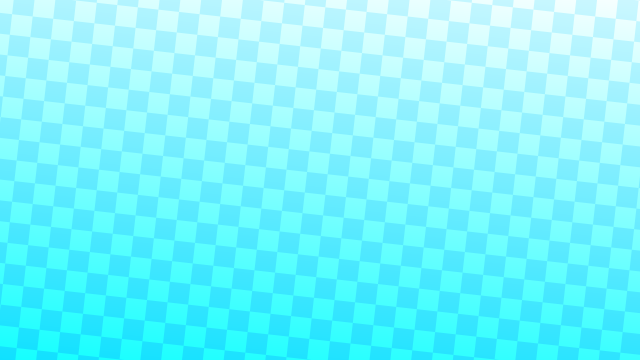
Reproduce this pattern procedurally as a Shadertoy shader.

```glsl
// A tilted checkerboard of pale and deeper cyan squares. The position is
// rotated into board axes; cell parity picks one of two colour ramps,
// which fade from cyan at the lower left to near white at the upper right.

#define CELL 0.05752               // side of a square, in canvas heights
#define SLOPE (1.0 / 9.0)          // fall of each row per unit across
#define CORNER vec2(0.8657, 0.6366) // a point where four squares meet
#define LIGHT_LOW vec3(0.08, 1.0, 1.0)
#define LIGHT_HIGH vec3(0.97, 1.0, 1.0)
#define DARK_LOW vec3(0.06, 0.88, 1.0)
#define DARK_HIGH vec3(0.80, 0.97, 1.0)

// Rotates canvas axes into board axes: x along a row, y across rows.
vec2 toBoard(vec2 p) {
    vec2 along = normalize(vec2(1.0, -SLOPE));
    return vec2(dot(p, along), dot(p, vec2(-along.y, along.x)));
}

// Signed wave that changes sign at each cell border, with unit slope there.
vec2 cellWave(vec2 q) {
    vec2 f = fract(q * 0.5) * 2.0;
    return 0.5 - abs(mod(f - 0.5, 2.0) - 1.0) + 0.0 * f;
}

// Smoothed parity: 0 on light squares, 1 on dark squares.
float checker(vec2 q, float pixel) {
    vec2 side = clamp(cellWave(q) / pixel * 2.0, -1.0, 1.0);
    return 0.5 - 0.5 * side.x * side.y;
}

void mainImage(out vec4 fragColor, in vec2 fragCoord) {
    vec2 p = fragCoord / iResolution.y;
    float pixel = 1.0 / (iResolution.y * CELL);

    // Squares
    float dark = checker(toBoard(p - CORNER) / CELL, pixel);

    // Fade across the rows, spanning opposite canvas corners
    float span = toBoard(vec2(iResolution.x / iResolution.y, 1.0)).y;
    float fade = clamp(toBoard(p).y / span, 0.0, 1.0);

    vec3 light = mix(LIGHT_LOW, LIGHT_HIGH, fade);
    vec3 deep = mix(DARK_LOW, DARK_HIGH, fade);
    fragColor = vec4(mix(light, deep, dark), 1.0);
}
```
